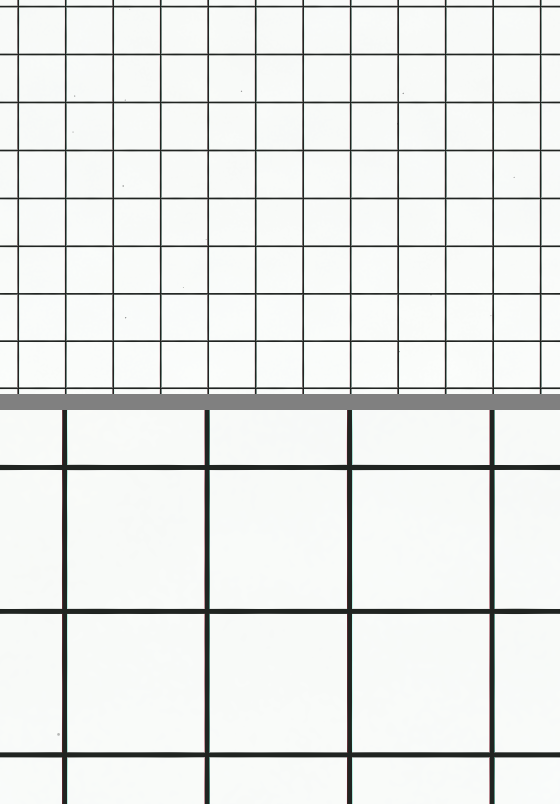
Top, the full canvas; bottom, a detail of the centre.
This pattern is drawn by a Shadertoy shader. Its source:

```glsl
// Square grid of thin dark ink lines ruled on faintly mottled white paper.

const vec2 GRID_PITCH = vec2(0.12054, 0.12106);   // in canvas heights
const vec2 GRID_START = vec2(0.0463, 0.0167);     // from the top left corner
const float LINE_HALF_WIDTH = 0.00213;
const float SHEET_BOW = 0.0031;
const vec3 PAPER = vec3(0.972, 0.980, 0.973);
const vec3 INK = vec3(0.125, 0.140, 0.130);

vec2 hash22(vec2 p) {
    vec3 q = fract(vec3(p.xyx) * vec3(0.1031, 0.1030, 0.0973));
    q += dot(q, q.yzx + 33.33);
    return fract((q.xx + q.yz) * q.zy);
}

float gradientDot(vec2 cell, vec2 corner, vec2 f) {
    return dot(hash22(cell + corner) * 2.0 - 1.0, f - corner);
}

float gradientNoise(vec2 p) {
    vec2 cell = floor(p), f = fract(p);
    vec2 u = f * f * f * (f * (f * 6.0 - 15.0) + 10.0);
    vec2 e = vec2(0.0, 1.0);
    return mix(mix(gradientDot(cell, e.xx, f), gradientDot(cell, e.yx, f), u.x),
               mix(gradientDot(cell, e.xy, f), gradientDot(cell, e.yy, f), u.x), u.y);
}

float fractalNoise(vec2 p, int octaves) {
    float sum = 0.0, amplitude = 0.5;
    for (int i = 0; i < octaves; i++) {
        sum += amplitude * gradientNoise(p);
        p = p * 2.03 + 17.1;
        amplitude *= 0.5;
    }
    return sum;
}

// Distance to the nearest of the evenly spaced lines
float lineDistance(float x, float start, float pitch) {
    return abs(fract((x - start) / pitch + 0.5) - 0.5) * pitch;
}

float strokeCoverage(float dist, float halfWidth, float pixel) {
    return clamp(0.5 + (halfWidth - dist) / pixel, 0.0, 1.0);
}

// Slow stretch of the sheet along its height
float unbow(float y, float amount) {
    return y - amount * sin(3.14159 * pow(clamp(y, 0.0, 1.0), 1.5));
}

// Sparse dust, at most one grain per cell
float dust(vec2 p, float cellSize, float pixel) {
    vec2 cell = floor(p / cellSize);
    vec2 offset = hash22(cell + 41.0);
    vec2 traits = hash22(cell + 7.0);
    vec2 center = (cell + 0.2 + 0.6 * offset) * cellSize;
    float radius = mix(0.0007, 0.0018, traits.y);
    float grain = strokeCoverage(length(p - center), radius, pixel);
    return grain * step(0.94, traits.x) * (0.15 + 0.3 * traits.y);
}

vec3 paperColor(vec2 p, float pixel) {
    float mottle = fractalNoise(p * vec2(7.0, 10.0), 4);
    float fiber = gradientNoise(p * 130.0);
    vec3 color = PAPER + 0.012 * mottle + 0.004 * fiber;
    color += 0.008 * smoothstep(0.35, 1.0, p.y);
    color += vec3(-0.002, -0.001, 0.003) * gradientNoise(p * 3.0 + 9.0);
    return color * (1.0 - dust(p, 0.07, pixel));
}

void mainImage(out vec4 fragColor, in vec2 fragCoord) {
    float pixel = 1.0 / iResolution.y;
    vec2 p = vec2(fragCoord.x, iResolution.y - fragCoord.y) * pixel;

    // Ink spread makes the rules swell and thin slightly
    float halfWidth = LINE_HALF_WIDTH * (1.0 + 0.12 * gradientNoise(p * 28.0));

    float across = lineDistance(unbow(p.y, SHEET_BOW), GRID_START.y, GRID_PITCH.y);
    float row = strokeCoverage(across, halfWidth, pixel);

    // Slight colour fringe on the upright rules
    vec3 fringe = vec3(-0.00012, 0.00008, 0.00004);
    vec3 ink;
    for (int c = 0; c < 3; c++) {
        float along = lineDistance(p.x + fringe[c], GRID_START.x, GRID_PITCH.x);
        ink[c] = max(row, strokeCoverage(along, halfWidth, pixel));
    }

    vec3 color = mix(paperColor(p, pixel), INK, ink);
    fragColor = vec4(clamp(color, 0.0, 1.0), 1.0);
}
```
